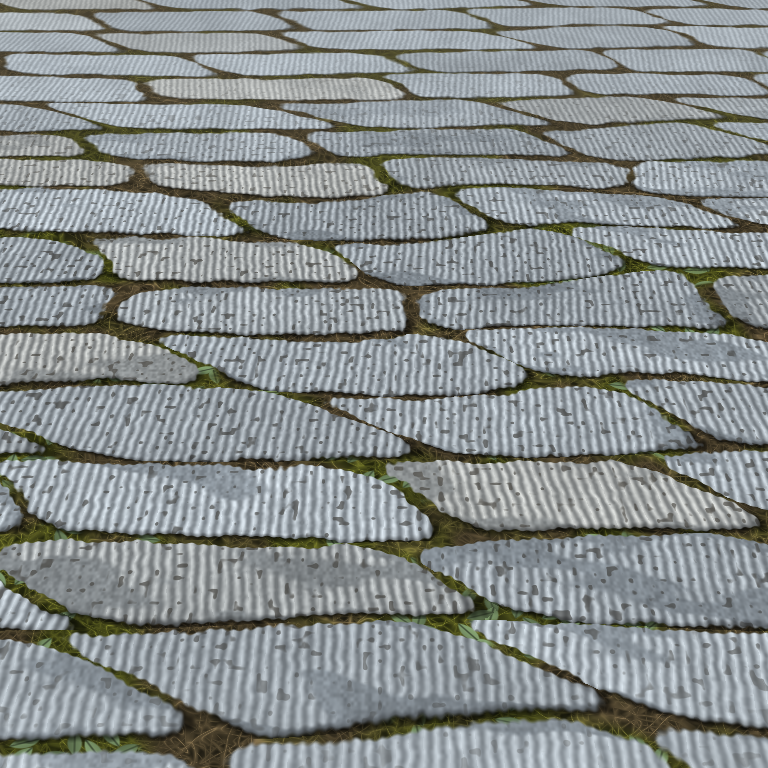
A WebGL 1 fragment shader for this texture:

```glsl
precision highp float;
// Old ribbed paving stones seen at a low angle, with moss and dry grass in the joints.
// The canvas is projected onto a ground plane, split into a sheared, warped brick grid
// of rounded slabs, then shaded with ribs, pits, worn patches, fibres and small leaves.
uniform vec2 u_resolution;

float hash(vec2 p) {
  vec3 q = fract(p.xyx * 0.1031);
  q += dot(q, q.yzx + 33.33);
  return fract((q.x + q.y) * q.z);
}

float noise(vec2 p) {
  vec2 i = floor(p), f = fract(p);
  f = f * f * (3.0 - 2.0 * f);
  return mix(mix(hash(i), hash(i + vec2(1, 0)), f.x),
             mix(hash(i + vec2(0, 1)), hash(i + vec2(1, 1)), f.x), f.y);
}

float fbm(vec2 p) {
  return 0.55 * noise(p) + 0.3 * noise(p * 2.1 + 7.3) + 0.15 * noise(p * 4.3 + 3.1);
}

mat2 rotation(float a) {
  return mat2(cos(a), sin(a), -sin(a), cos(a));
}

float roundedBox(vec2 p, vec2 halfSize, float radius) {
  vec2 e = abs(p) - halfSize + radius;
  return length(max(e, 0.0)) + min(max(e.x, e.y), 0.0) - radius;
}

// Tangled strands: ridged noise stretched along several directions
float strands(vec2 p) {
  float tangle = 0.0;
  p += 0.012 * vec2(noise(p * 28.0), noise(p * 28.0 + 40.0));
  for (int i = 0; i < 4; i++) {
    vec2 s = rotation(float(i) * 0.75 + 0.2) * p * vec2(38.0, 150.0);
    float ridge = 1.0 - abs(2.0 * noise(s + float(i) * 19.0) - 1.0);
    tangle = max(tangle, pow(ridge, 3.0) * (0.45 + 0.55 * noise(s * 0.4 + 9.0)));
  }
  return tangle;
}

// Scattered pointed leaves: x is coverage, y is brightness
vec2 leaves(vec2 p) {
  vec2 result = vec2(0.0, 0.5);
  p *= 34.0;
  for (int j = -1; j <= 1; j++) {
    for (int i = -1; i <= 1; i++) {
      vec2 cell = floor(p) + vec2(float(i), float(j));
      float h = hash(cell + 5.0);
      vec2 center = cell + vec2(hash(cell + 11.0), hash(cell + 23.0));
      vec2 l = rotation(h * 40.0) * (p - center);
      float halfWidth = 0.26 * (1.0 - l.x * l.x * 2.8);
      float cover = smoothstep(0.04, -0.05, abs(l.y) - halfWidth) * step(0.35, h);
      float vein = smoothstep(0.0, 0.07, abs(l.y));
      if (cover > result.x) result = vec2(cover, 0.45 + 0.4 * h * vein + 0.3 * l.y);
    }
  }
  return result;
}

void main() {
  vec2 st = gl_FragCoord.xy / u_resolution;
  float depth = 1.6 - st.y;                       // large when near
  vec2 ground = vec2((st.x - 0.5) / depth, 1.0 / depth);
  float focus = smoothstep(0.6, 0.95, depth);
  float nearBlur = smoothstep(1.35, 1.6, depth);

  // Sheared brick grid with wandering joints
  vec2 q = vec2(ground.x / 0.38 + 0.3 * ground.y / 0.066, ground.y / 0.066);
  q += vec2(0.35 * noise(q * 0.8 + 3.0), 0.5 * noise(q * vec2(1.2, 0.5) + 17.0));
  float row = floor(q.y);
  float v = q.y - row - 0.5;
  q.x += 0.55 * hash(vec2(row, 7.0)) + (hash(vec2(row, 31.0)) - 0.5) * 0.4 * v;
  vec2 id = vec2(floor(q.x), row);
  float seed = hash(id + 3.0), tint = hash(id + 57.0);
  vec2 p = vec2(fract(q.x) - 0.5, v) * vec2(0.38, 0.17);

  // Ribs run away from the viewer, broken into small lumps
  float ribPhase = ground.x / 0.011 + seed * 9.0 + (tint - 0.5) * 3.0 * v;
  ribPhase += 0.25 * noise(vec2(ground.x * 50.0, ground.y * 160.0));
  float rib = 0.5 + 0.5 * cos(6.2832 * ribPhase);
  float lumps = noise(vec2(floor(ribPhase) * 3.7, ground.y * 190.0));
  float grain = noise(vec2(ground.x * 330.0, ground.y * 420.0));

  // Slab outline
  float ragged = (fbm(ground * vec2(28.0, 60.0)) - 0.5) * 0.022;
  p.y += (seed - 0.5) * 0.1 * p.x;
  float gap = 0.005 + 0.008 * tint;
  float edge = roundedBox(p, vec2(0.19, 0.085) - gap, 0.045) + ragged - 0.0025 * rib * focus;
  float soft = 0.0028 / (depth * depth) + 0.003 * nearBlur;
  float stoneMask = smoothstep(soft, -soft, edge);
  float frontSide = smoothstep(-0.02, -0.06, p.y);

  // Stone surface
  float relief = rib * (0.72 + 0.4 * lumps) + 0.25 * (grain - 0.5);
  relief = mix(0.56, relief, mix(0.3, 1.0, focus) * (1.0 - 0.25 * nearBlur));
  vec3 stone = mix(vec3(0.49, 0.52, 0.545), vec3(0.82, 0.86, 0.89), clamp(relief, 0.0, 1.1));
  float worn = fbm(q * vec2(2.6, 1.9) + seed * 20.0) + 0.12 * smoothstep(-0.035, 0.0, edge);
  worn = smoothstep(0.64, 0.72, worn) * focus;
  vec3 bare = vec3(0.51, 0.545, 0.575) * (0.8 + 0.25 * grain + 0.2 * fbm(ground * 90.0));
  stone = mix(stone, bare, worn * 0.85);
  float pits = noise(vec2(ground.x * 150.0, ground.y * 230.0) + seed * 30.0);
  pits = smoothstep(0.75, 0.9, pits + 0.12 * (grain - 0.5)) * focus * (1.0 - 0.6 * nearBlur);
  stone = mix(stone, vec3(0.29, 0.29, 0.28), pits * 0.7);
  stone *= 0.9 + 0.13 * seed + 0.14 * (fbm(ground * vec2(14.0, 24.0)) - 0.5);
  stone *= mix(vec3(1.0), vec3(1.02, 0.985, 0.94), smoothstep(0.65, 1.0, tint));
  stone *= 1.0 - 0.35 * frontSide * smoothstep(-0.011, 0.0, edge);

  // Moss and dry grass in the joints
  vec2 turf = vec2(st.x, st.y * 1.3) / sqrt(depth);
  float tangle = strands(turf);
  float patchy = fbm(turf * 9.0 + 4.0);
  vec3 moss = mix(vec3(0.11, 0.10, 0.065), vec3(0.42, 0.36, 0.25), tangle);
  moss = mix(moss, vec3(0.60, 0.51, 0.36), smoothstep(0.72, 1.0, tangle) * 0.6);
  moss = mix(moss, moss * vec3(0.98, 1.18, 0.6), smoothstep(0.42, 0.65, patchy));
  moss = mix(vec3(0.34, 0.31, 0.24), moss, 0.35 + 0.65 * focus);
  vec2 leaf = leaves(turf);
  float leafMask = leaf.x * smoothstep(0.55, 0.62, patchy) * smoothstep(0.85, 1.0, depth);
  moss = mix(moss, vec3(0.47, 0.57, 0.40) * leaf.y * 1.25, leafMask);
  float shadow = frontSide * smoothstep(0.014, 0.0, edge);
  moss *= 1.0 - 0.6 * shadow * focus;

  gl_FragColor = vec4(mix(moss, stone, stoneMask), 1.0);
}
```
